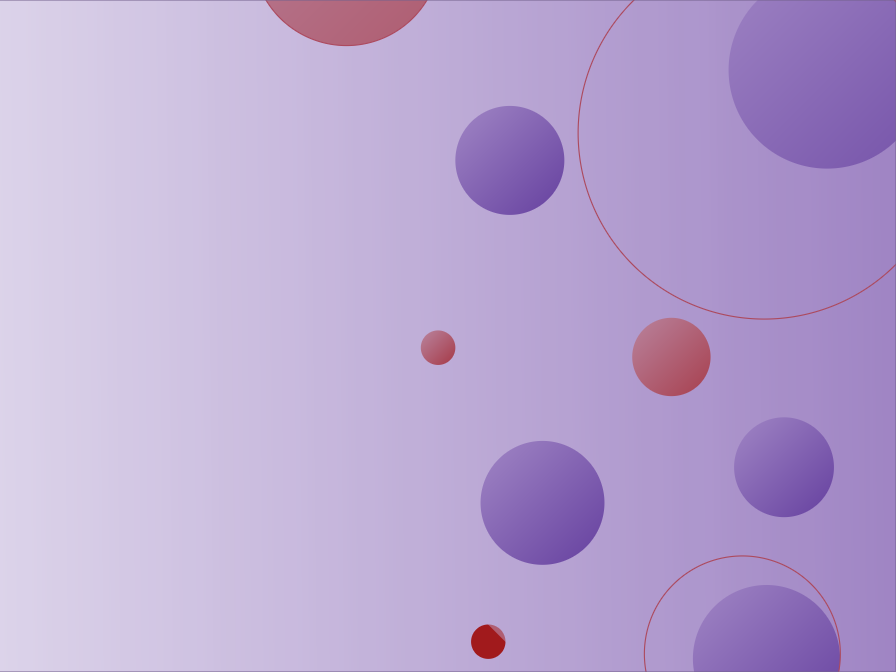
Reproduce this background procedurally as a WebGL 2 fragment shader.

```glsl
#version 300 es
precision highp float;
// Lilac backdrop, fading left to right, with shaded violet and rose discs
// and two thin rings. Each shape is a circle distance function, smoothed by
// pixel coverage; lengths are in canvas heights, origin at the lower left.

uniform vec2 u_resolution;
out vec4 outColor;

// Backdrop
const vec3 LILAC_PALE = vec3(0.862, 0.828, 0.916);
const vec3 LILAC_DEEP = vec3(0.625, 0.520, 0.768);
const float TILT = 0.008;
const float BAND_COUNT = 26.0;
const float BAND_STRENGTH = 0.010;
const float FRAME_WIDTH = 0.0015;
const vec3 FRAME_COLOR = vec3(0.45, 0.38, 0.55);

// Disc shading, from upper left to lower right
const vec3 VIOLET_LIGHT = vec3(0.595, 0.485, 0.750);
const vec3 VIOLET_DARK = vec3(0.430, 0.290, 0.645);
const vec3 ROSE_LIGHT = vec3(0.715, 0.475, 0.570);
const vec3 ROSE_DARK = vec3(0.660, 0.265, 0.325);
const vec3 CRIMSON = vec3(0.630, 0.100, 0.110);
const vec3 LINE_COLOR = vec3(0.675, 0.290, 0.370);
const float LINE_WIDTH = 0.0017;
const vec2 SHADE_AXIS = vec2(0.7071, -0.7071);

// Discs: center x, center y, radius, shading depth
const vec4 VIOLETS[5] = vec4[5](
    vec4(0.7587, 0.7613, 0.0811, 1.0),
    vec4(0.8073, 0.2517, 0.0922, 1.0),
    vec4(1.1667, 0.3047, 0.0743, 1.0),
    vec4(1.1406, 0.0200, 0.1095, 1.0),
    vec4(1.2309, 0.8958, 0.1467, 0.68));
const vec4 ROSES[3] = vec4[3](
    vec4(0.5156, 1.0720, 0.1398, 0.45),
    vec4(0.6519, 0.4826, 0.0257, 1.0),
    vec4(0.9991, 0.4688, 0.0583, 0.9));
const vec3 CRIMSON_DISC = vec3(0.7266, 0.0451, 0.0256);
const float CAP_START = 0.70;

// Rings: center x, center y, radius
const vec3 RINGS[3] = vec3[3](
    vec3(1.1372, 0.8021, 0.2769),
    vec3(1.1047, 0.0269, 0.1458),
    vec3(0.5156, 1.0720, 0.1398));

float hash(float n) {
    return fract(sin(n * 127.1) * 43758.5);
}

// One-dimensional gradient noise
float gradientNoise(float x) {
    float i = floor(x), f = fract(x);
    float a = (hash(i) * 2.0 - 1.0) * f;
    float b = (hash(i + 1.0) * 2.0 - 1.0) * (f - 1.0);
    return mix(a, b, f * f * f * (f * (f * 6.0 - 15.0) + 10.0));
}

float circleDistance(vec2 p, vec3 circle) {
    return length(p - circle.xy) - circle.z;
}

// Pixel coverage of the inside of a shape
float coverage(float d, float pixel) {
    return clamp(0.5 - d / pixel, 0.0, 1.0);
}

float lineCoverage(float d, float pixel) {
    float halfWidth = 0.5 * LINE_WIDTH;
    return coverage(d - halfWidth, pixel) - coverage(d + halfWidth, pixel);
}

vec3 discShade(vec2 p, vec4 disc, vec3 light, vec3 dark) {
    float t = 0.5 + 0.5 * dot((p - disc.xy) / disc.z, SHADE_AXIS);
    return mix(light, dark, clamp(t, 0.0, 1.0) * disc.w);
}

vec3 backdrop(vec2 uv) {
    float t = uv.x + TILT * (uv.y - 0.5);
    float band = BAND_STRENGTH * gradientNoise(t * BAND_COUNT);
    return mix(LILAC_PALE, LILAC_DEEP, clamp(t, 0.0, 1.0)) + band;
}

void main() {
    float pixel = 1.0 / u_resolution.y;
    vec2 p = gl_FragCoord.xy * pixel;
    float aspect = u_resolution.x * pixel;
    vec3 color = backdrop(gl_FragCoord.xy / u_resolution);

    // Shaded discs
    for (int i = 0; i < 5; i++) {
        vec3 shade = discShade(p, VIOLETS[i], VIOLET_LIGHT, VIOLET_DARK);
        color = mix(color, shade, coverage(circleDistance(p, VIOLETS[i].xyz), pixel));
    }
    for (int i = 0; i < 3; i++) {
        vec3 shade = discShade(p, ROSES[i], ROSE_LIGHT, ROSE_DARK);
        color = mix(color, shade, coverage(circleDistance(p, ROSES[i].xyz), pixel));
    }

    // Crimson disc with a paler cap at the upper right
    float capDistance = CAP_START * CRIMSON_DISC.z - dot(p - CRIMSON_DISC.xy, abs(SHADE_AXIS));
    vec3 crimson = mix(CRIMSON, mix(ROSE_LIGHT, ROSE_DARK, 0.5), coverage(capDistance, pixel));
    color = mix(color, crimson, coverage(circleDistance(p, CRIMSON_DISC), pixel));

    // Thin rings
    for (int i = 0; i < 3; i++) {
        color = mix(color, LINE_COLOR, lineCoverage(circleDistance(p, RINGS[i]), pixel));
    }

    // Faint frame along the canvas border
    float border = min(min(p.y, 1.0 - p.y), aspect - p.x);
    color = mix(color, FRAME_COLOR, 0.5 * coverage(border - FRAME_WIDTH, pixel));
    outColor = vec4(color, 1.0);
}
```
